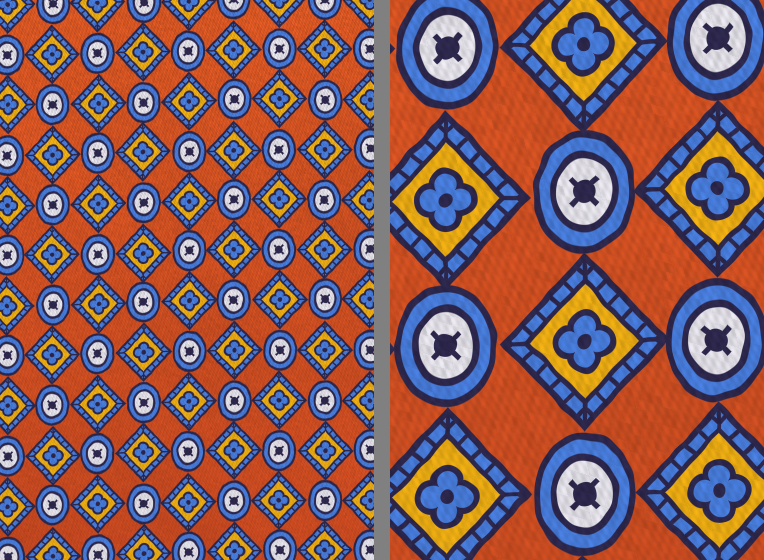
Left: the whole. Right: its middle third, enlarged.
This pattern is drawn by a WebGL 1 fragment shader. Its source:

```glsl
precision highp float;
uniform vec2 u_resolution;

#define COLUMNS 8.245
#define ROW_PITCH 1.105
#define ORIGIN vec2(0.161, 0.085)
#define LINE 0.045
#define WOBBLE 0.018
#define THREADS 15.0
#define ORANGE vec3(0.81, 0.31, 0.13)
#define BLUE vec3(0.27, 0.47, 0.83)
#define NAVY vec3(0.17, 0.15, 0.29)
#define GOLD vec3(0.89, 0.65, 0.07)
#define WHITE vec3(0.86, 0.85, 0.88)

float hash(vec2 p) {
  return fract(sin(dot(p, vec2(127.1, 311.7))) * 43758.5453);
}

float noise(vec2 p) {
  vec2 i = floor(p), f = fract(p);
  f = f * f * (3.0 - 2.0 * f);
  return mix(mix(hash(i), hash(i + vec2(1.0, 0.0)), f.x),
             mix(hash(i + vec2(0.0, 1.0)), hash(i + vec2(1.0, 1.0)), f.x), f.y);
}

// Coverage of a shape from its signed distance
float fill(float d) {
  float aa = COLUMNS / u_resolution.x;
  return 1.0 - smoothstep(-0.7 * aa, 0.7 * aa, d);
}

// Offset from the nearest checkerboard site, with a small shift per motif
vec2 motifOffset(vec2 p, vec2 parity) {
  vec2 g = p / vec2(1.0, ROW_PITCH) - parity;
  vec2 ab = floor(vec2(g.x + g.y, g.x - g.y) * 0.5 + 0.5);
  vec2 site = vec2(ab.x + ab.y, ab.x - ab.y);
  vec2 jitter = vec2(hash(site + parity), hash(site + 37.0)) - 0.5;
  return (g - site) * vec2(1.0, ROW_PITCH) + jitter * 2.0 * WOBBLE;
}

vec3 drawMedallion(vec3 color, vec2 q) {
  float r = length(q * vec2(1.0, 0.83));
  color = mix(color, NAVY, fill(r - 0.375));
  color = mix(color, BLUE, fill(r - 0.375 + LINE));
  color = mix(color, NAVY, fill(r - 0.25));
  color = mix(color, WHITE, fill(r - 0.25 + LINE));

  // Dark core with four diagonal spikes
  vec2 a = abs(q);
  float spike = max(abs(a.x - a.y) * 0.707 - 0.02, length(q) - 0.14);
  return mix(color, NAVY, fill(min(length(q) - 0.085, spike)));
}

vec3 drawDiamond(vec3 color, vec2 q) {
  vec2 a = abs(q);
  vec2 normal = vec2(0.729, 0.684);
  float d = dot(a, normal);
  color = mix(color, NAVY, fill(d - 0.45));

  // Blue border crossed by ticks and corner seams
  float along = a.x * normal.y - a.y * normal.x;
  float tick = abs(fract(along / 0.145) - 0.5) * 0.145 - 0.016;
  float seam = min(a.x, a.y) - 0.016;
  float border = max(d - 0.45 + LINE, -min(tick, seam));
  color = mix(color, BLUE, fill(border));

  color = mix(color, NAVY, fill(d - 0.325));
  color = mix(color, GOLD, fill(d - 0.325 + 0.8 * LINE));

  // Four-petalled flower
  vec2 folded = vec2(max(a.x, a.y), min(a.x, a.y));
  float flower = min(length(folded - vec2(0.11, 0.0)) - 0.08, length(q) - 0.1);
  color = mix(color, NAVY, fill(flower - LINE));
  color = mix(color, BLUE, fill(flower));
  return mix(color, NAVY, fill(length(q) - 0.05));
}

// Fine twill: short bright stitches along slanted threads
float weave(vec2 p) {
  vec2 t = vec2(p.x + 0.25 * p.y, p.y + 0.3 * p.x) * THREADS;
  float row = floor(t.y);
  float stitch = sin(6.2832 * (t.x + 0.5 * row));
  float ridge = sin(3.1416 * fract(t.y));
  return stitch * ridge * 0.6 + (hash(floor(t)) - 0.5) * 0.7;
}

void main() {
  vec2 p = gl_FragCoord.xy / u_resolution.x * COLUMNS;
  float height = gl_FragCoord.y / u_resolution.y;

  // Gentle pull of the cloth and uneven print edges
  vec2 print = p - ORIGIN;
  print.y -= 0.13 * smoothstep(0.0, 6.5, p.x);
  print += (vec2(noise(p * 9.0), noise(p * 9.0 + 50.0)) - 0.5) * WOBBLE;

  // Ground is brighter towards the top, with diagonal creases
  float crease = noise(vec2(p.x + p.y, (p.x - p.y) * 0.3) * 0.6);
  vec3 color = ORANGE * (0.94 + 0.08 * height + 0.08 * (crease - 0.5));
  color.g += 0.03 * (height - 0.5);

  color = drawDiamond(color, motifOffset(print, vec2(1.0, 0.0)));
  color = drawMedallion(color, motifOffset(print, vec2(0.0)));

  color *= 1.0 + weave(p) * mix(0.07, 0.13, height);
  color += 0.02 * (noise(p * 30.0) - 0.5);
  gl_FragColor = vec4(clamp(color, 0.0, 1.0), 1.0);
}
```
